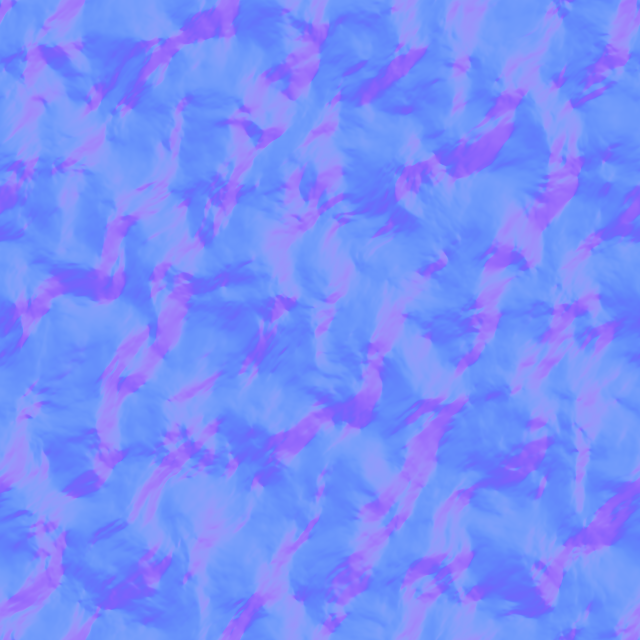
Write a WebGL 2 fragment shader that draws this texture map.

```glsl
#version 300 es
precision highp float;
// Tangent-space normal map of weathered, chipped rock. A warped, creased
// height, steep chips plus finer diagonal grain on wrapping lattices, is
// differentiated, tilted, and levelled in steepness so that facets appear.

uniform vec2 u_resolution;
out vec4 outColor;

const vec2  CHIP_LATTICE  = vec2(3.0, 4.0);   // whole cells along and across the chips
const int   CHIP_OCTAVES  = 2;
const float CHIP_HEIGHT   = 0.82;
const float CHIP_GAIN     = 0.42;             // height kept per octave
const vec2  GRAIN_LATTICE = vec2(16.0, 22.0); // the same for the fine grain
const int   GRAIN_OCTAVES = 3;
const float GRAIN_HEIGHT  = 0.115;
const float GRAIN_GAIN    = 0.31;
const float CREASE        = 0.3;              // how chiselled the ridges are
const float CREASE_ROUND  = 0.003;
const vec2  WARP_LATTICE  = vec2(9.0);
const float WARP_AMOUNT   = 0.03;
const vec2  TILT          = vec2(-3.3, 4.6);  // prevailing slope of the face
const float SOFTNESS      = 1.8;              // blending between facets
const float STEEPNESS     = 0.118;            // facet strength in colour units
const vec2  FLAT_COLOR    = vec2(0.501, 0.504);
const float SAMPLE_STEP   = 0.0016;           // slope sampling, in canvas units
const float TAU           = 6.2831853;

float hash(vec2 p) {
    return fract(sin(dot(p, vec2(127.1, 311.7))) * 43758.5453);
}

// Dot product of a wrapped lattice point's random direction with the offset
float cornerRamp(vec2 cell, vec2 offset, vec2 period, float seed) {
    float angle = TAU * hash(mod(cell, period) + seed * vec2(17.3, 9.1));
    return dot(vec2(cos(angle), sin(angle)), offset);
}

// Gradient noise that repeats after the given whole number of cells
float wrapNoise(vec2 p, vec2 period, float seed) {
    vec2 cell = floor(p);
    vec2 f = p - cell;
    vec2 w = f * f * f * (f * (f * 6.0 - 15.0) + 10.0);
    vec2 right = vec2(1.0, 0.0);
    vec2 up = vec2(0.0, 1.0);
    float bottom = mix(cornerRamp(cell, f, period, seed),
                       cornerRamp(cell + right, f - right, period, seed), w.x);
    float top = mix(cornerRamp(cell + up, f - up, period, seed),
                    cornerRamp(cell + 1.0, f - 1.0, period, seed), w.x);
    return mix(bottom, top, w.y);
}

// Creased octaves: steep on one side of each ridge, gentle on the other
float creasedLayers(vec2 p, vec2 period, int octaves, float gain, float seed) {
    float amplitude = 1.0;
    float height = 0.0;
    for (int i = 0; i < octaves; i++) {
        float n = wrapNoise(p * period, period, seed + float(i));
        height += amplitude * (n - CREASE * sqrt(n * n + CREASE_ROUND));
        amplitude *= gain;
        period *= 2.0;
    }
    return height;
}

float rockHeight(vec2 uv) {
    // Bend the lattices so the ridges wander
    vec2 q = uv * WARP_LATTICE;
    uv += WARP_AMOUNT * vec2(wrapNoise(q, WARP_LATTICE, 11.0),
                             wrapNoise(q, WARP_LATTICE, 12.0));

    // Turned axes with whole coefficients, so a step of one in x or y still wraps
    vec2 chipAxes = vec2(uv.x + 2.0 * uv.y, 2.0 * uv.x - uv.y);
    vec2 grainAxes = vec2(uv.x + uv.y, uv.y - uv.x);
    return CHIP_HEIGHT * creasedLayers(chipAxes, CHIP_LATTICE, CHIP_OCTAVES, CHIP_GAIN, 1.0)
         + GRAIN_HEIGHT * creasedLayers(grainAxes, GRAIN_LATTICE, GRAIN_OCTAVES, GRAIN_GAIN, 5.0);
}

void main() {
    vec2 uv = gl_FragCoord.xy / u_resolution;

    // Central differences give the local slope
    vec2 dx = vec2(SAMPLE_STEP, 0.0);
    vec2 dy = dx.yx;
    vec2 slope = vec2(rockHeight(uv + dx) - rockHeight(uv - dx),
                      rockHeight(uv + dy) - rockHeight(uv - dy)) / (2.0 * SAMPLE_STEP);

    // Level the steepness, keeping mostly the direction each facet faces
    vec2 facing = TILT - slope;
    facing /= sqrt(dot(facing, facing) + SOFTNESS * SOFTNESS);

    // Encode the unit normal as a colour
    vec2 rg = FLAT_COLOR + STEEPNESS * facing;
    vec2 n = 2.0 * rg - 1.0;
    float z = sqrt(max(1.0 - dot(n, n), 0.0));
    outColor = vec4(rg, 0.5 + 0.5 * z, 1.0);
}
```
